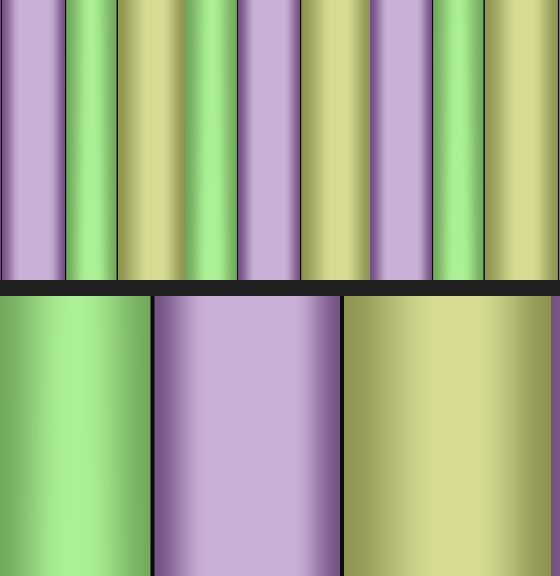
Top: the whole. Bottom: its middle third, enlarged.
Give the GLSL for this pattern, as a WebGL 1 fragment shader.

```glsl
precision highp float;
// Nine upright rounded columns in lilac, green and straw, parted by thin dark seams.
uniform vec2 u_resolution;

#define GROUP_START 0.0026
#define GROUP_WIDTH 0.3294
#define LILAC_WIDTH 0.1146
#define GREEN_WIDTH 0.0921
#define LILAC_SHRINK 0.0018
#define RIGHT_END 0.9974
#define SEAM_WIDTH 0.0024
#define SEAM_COLOR vec3(0.05, 0.04, 0.05)

// Light across a column: dark at both edges, full between the two ramps.
float roundLight(float t, float leftRamp, float rightRamp) {
    return smoothstep(0.0, leftRamp, t) * smoothstep(0.0, rightRamp, 1.0 - t);
}

vec3 lilac(float t) {
    float light = roundLight(t, 0.29, 0.26);
    return mix(vec3(0.46, 0.32, 0.52), vec3(0.79, 0.69, 0.84), light);
}

// The bright core of the green column narrows toward the top.
vec3 green(float t, float y) {
    float ramp = mix(0.41, 0.50, y);
    float light = roundLight(t, ramp, ramp);
    return mix(vec3(0.45, 0.67, 0.37), vec3(0.67, 0.94, 0.58), light);
}

vec3 straw(float t) {
    float light = roundLight(t, 0.46, 0.36);
    return mix(vec3(0.56, 0.58, 0.32), vec3(0.84, 0.86, 0.57), light);
}

// Coverage of a seam centred at a given place, smoothed over one pixel.
float seam(float x, float place) {
    float pixel = 1.0 / u_resolution.x;
    float halfWidth = 0.5 * SEAM_WIDTH;
    return 1.0 - smoothstep(halfWidth - 0.5 * pixel, halfWidth + 0.5 * pixel, abs(x - place));
}

void main() {
    vec2 uv = gl_FragCoord.xy / u_resolution;

    // Three groups; the middle one swaps its first two columns.
    float group = clamp(floor((uv.x - GROUP_START) / GROUP_WIDTH), 0.0, 2.0);
    bool swapped = group == 1.0;
    float start = GROUP_START + group * GROUP_WIDTH;
    float lilacWidth = LILAC_WIDTH - LILAC_SHRINK * group;
    float firstWidth = swapped ? GREEN_WIDTH : lilacWidth;
    float firstEnd = start + firstWidth;
    float secondEnd = start + lilacWidth + GREEN_WIDTH;
    float groupEnd = group > 1.5 ? RIGHT_END : start + GROUP_WIDTH;

    // Column body
    vec3 color;
    if (uv.x < secondEnd) {
        bool inFirst = uv.x < firstEnd;
        float from = inFirst ? start : firstEnd;
        float to = inFirst ? firstEnd : secondEnd;
        float t = clamp((uv.x - from) / (to - from), 0.0, 1.0);
        color = inFirst == swapped ? green(t, uv.y) : lilac(t);
    } else {
        color = straw(clamp((uv.x - secondEnd) / (groupEnd - secondEnd), 0.0, 1.0));
    }

    // Seams within each group and at the outer ends
    float dark = max(seam(uv.x, firstEnd), seam(uv.x, secondEnd));
    dark = max(dark, max(seam(uv.x, GROUP_START), seam(uv.x, RIGHT_END)));
    color = mix(color, SEAM_COLOR, dark);

    gl_FragColor = vec4(color, 1.0);
}
```
